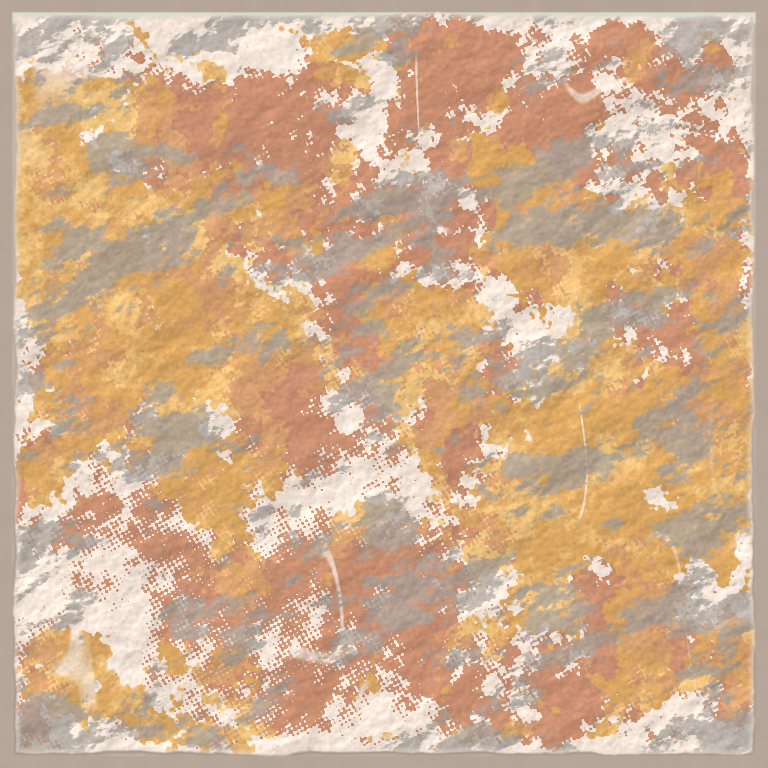
Reproduce this texture procedurally as a WebGL 1 fragment shader.

```glsl
precision highp float;
// Weathered stone tile: ochre and rust glaze worn to cream, with grey pits and a ragged grout frame.
uniform vec2 u_resolution;

const vec3 CREAM = vec3(0.955, 0.895, 0.845);
const vec3 OCHRE = vec3(0.84, 0.64, 0.38);
const vec3 PALE_OCHRE = vec3(0.93, 0.76, 0.50);
const vec3 RUST = vec3(0.77, 0.53, 0.41);
const vec3 GREY = vec3(0.67, 0.64, 0.61);
const vec3 GROUT = vec3(0.71, 0.65, 0.60);
const vec3 BEVEL = vec3(0.77, 0.71, 0.66);
const vec3 MINT = vec3(0.85, 0.86, 0.81);

const float PATCH_SCALE = 7.0;    // glaze patches across the canvas
const float PIT_SCALE = 19.0;     // relief bumps across the canvas
const float DOT_PITCH = 0.0062;   // spacing of the printed dots
const float PATCH_SOFT = 0.012;   // softness of glaze boundaries
const float RELIEF = 1.15;        // strength of the relief light
const float GRAIN = 0.07;
const float FRAME = 0.016;        // width of the outer grout
const float RAGGED = 0.013;       // wander of the tile edge

float hash(vec2 p) {
  vec3 q = fract(p.xyx * 0.1031);
  q += dot(q, q.yzx + 33.33);
  return fract((q.x + q.y) * q.z);
}

float noise(vec2 p) {
  vec2 cell = floor(p), f = fract(p);
  f = f * f * (3.0 - 2.0 * f);
  return mix(mix(hash(cell), hash(cell + vec2(1.0, 0.0)), f.x),
             mix(hash(cell + vec2(0.0, 1.0)), hash(cell + 1.0), f.x), f.y);
}

float fbm(vec2 p, float gain) {
  float sum = 0.0, total = 0.0, weight = 1.0;
  for (int i = 0; i < 6; i++) {
    sum += weight * noise(p);
    total += weight;
    weight *= gain;
    p = mat2(1.6, 1.2, -1.2, 1.6) * p + 17.3;
  }
  return sum / total;
}

float blob(vec2 p, vec2 centre, float radius) {
  vec2 d = (p - centre) / radius;
  return exp(-dot(d, d));
}

float cover(float field) {
  return smoothstep(-PATCH_SOFT, PATCH_SOFT, field - 0.5);
}

// Bumps stretched along a rising diagonal
float height(vec2 p) {
  vec2 q = vec2(dot(p, vec2(0.87, 0.5)) * 0.65, dot(p, vec2(-0.5, 0.87)));
  return fbm(q * PIT_SCALE + 41.0, 0.52);
}

// Rotated grid of dots, from -1 to 1
float halftone(vec2 p) {
  vec2 q = mat2(0.87, -0.5, 0.5, 0.87) * p * 6.2832 / DOT_PITCH;
  return 0.5 * (cos(q.x) + cos(q.y));
}

void main() {
  vec2 uv = gl_FragCoord.xy / u_resolution;
  float pixel = 1.0 / min(u_resolution.x, u_resolution.y);
  float rim = min(min(uv.x, 1.0 - uv.x), min(uv.y, 1.0 - uv.y));

  // Broad layout: ochre diagonal, rust regions, dotted lower left
  float offBand = (uv.y - 0.79 + 0.48 * uv.x) / 0.27;
  float band = exp(-offBand * offBand);
  float rusty = blob(uv, vec2(0.56, 0.87), 0.24) + 0.8 * blob(uv, vec2(0.75, 0.20), 0.32);
  float dotted = blob(uv, vec2(0.32, 0.22), 0.25);
  float wear = 0.12 * (1.0 - smoothstep(0.018, 0.05, rim));

  // Glaze layers
  vec2 p = uv * PATCH_SCALE;
  float ochre = cover(fbm(p + 3.0, 0.72) + 0.125 * band - 0.055 - 0.04 * rusty
                      - 0.04 * dotted - 0.6 * wear);
  float dots = (0.025 + 0.06 * dotted) * halftone(uv);
  float rust = cover(fbm(p * 1.2 + 61.0, 0.78) - 0.025 + 0.065 * rusty
                     + 0.02 * dotted + dots - wear);
  float tint = fbm(p * 2.5 + 90.0, 0.75);
  vec3 ochreColor = mix(OCHRE, PALE_OCHRE, smoothstep(0.42, 0.64, tint));
  ochreColor = mix(ochreColor, RUST, 0.55 * rust * smoothstep(0.46, 0.54, tint));
  vec3 color = mix(CREAM, RUST, rust * 0.93);
  color = mix(color, ochreColor, ochre);

  // Thin worn scratches
  float crack = abs(noise(vec2(uv.x * 16.0 + uv.y, uv.y * 5.0 + 8.0)) - 0.5);
  float scratch = (1.0 - smoothstep(0.008, 0.03, crack))
                * smoothstep(0.60, 0.72, noise(uv * vec2(9.0, 5.0) + 23.0));
  color = mix(color, CREAM, 0.75 * scratch);

  // Grey pits and raking light
  float h = height(uv);
  float slope = height(uv + vec2(-0.0025, 0.0035)) - h;
  float pitField = fbm(uv * vec2(13.0, 20.0) + uv.yx * vec2(-7.0, 0.0) + 11.0, 0.68);
  float pit = smoothstep(0.55, 0.62, pitField + 0.9 * slope + 0.025 * uv.x);
  color = mix(color, GREY, 0.75 * pit);
  color *= 1.0 - RELIEF * clamp(slope, -0.10, 0.17);
  color *= 1.0 + GRAIN * (noise(uv * 230.0) - 0.5);

  // Ragged tile edge over bevel and grout
  float edge = rim - FRAME - RAGGED * (fbm(uv * 19.0 + 5.0, 0.5) - 0.25);
  float body = smoothstep(-pixel, pixel + 0.0015, edge);
  color = mix(color, CREAM * 0.94, 0.6 * (1.0 - smoothstep(0.0, 0.010, edge)));
  vec3 bevel = mix(BEVEL, MINT, smoothstep(0.965, 0.973, uv.y));
  bevel *= 1.0 - 0.16 * smoothstep(-0.007, 0.0, edge) * (1.0 - smoothstep(0.0, 0.9, uv.y));
  vec3 frame = mix(GROUT, bevel, smoothstep(-0.0015, 0.0015, rim - FRAME));
  frame *= 0.97 + 0.06 * fbm(uv * 40.0, 0.7);
  color = mix(frame, color, body);

  gl_FragColor = vec4(clamp(color, 0.0, 1.0), 1.0);
}
```
